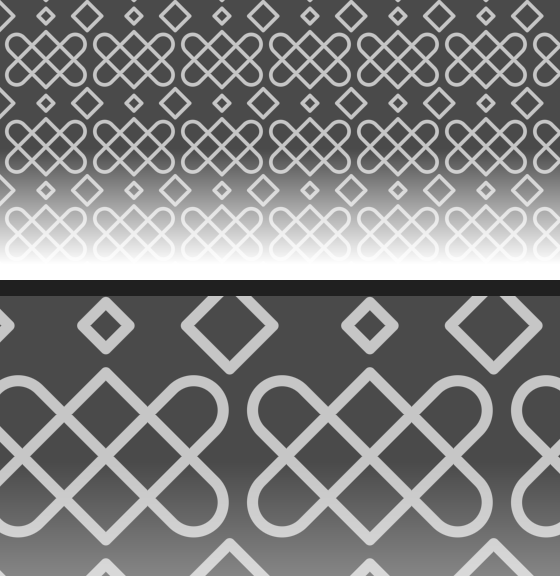
Top: the whole. Bottom: its middle third, enlarged.
This pattern is drawn by a WebGL 2 fragment shader. Its source:

```glsl
#version 300 es
precision highp float;
// Looped knots alternating with rows of large and small outlined diamonds.
// Each motif is a distance to its centre line, wrapped on its own lattice,
// then stroked in light grey on charcoal and faded to white at the bottom.

uniform vec2 u_resolution;
out vec4 fragColor;

// All lengths are fractions of the canvas height.
const vec2 TILE = vec2(0.3143, 0.3112);
const vec2 KNOT_ORIGIN = vec2(0.7927, 0.4758);
const vec2 SMALL_OFFSET = vec2(0.0, 0.1556);
const vec2 LARGE_OFFSET = vec2(0.1474, 0.1556);
const vec2 LOBE_CENTRE = vec2(0.1045, 0.0548);
const float KNOT_RADIUS = 0.0995;
const float LARGE_RADIUS = 0.0516;
const float SMALL_RADIUS = 0.0276;
const float HALF_STROKE = 0.0066;
const float FADE_TOP = 0.469;
const float FADE_BOTTOM = 0.0547;

const vec3 CHARCOAL = vec3(0.29);
const vec3 LIGHT_GREY = vec3(0.775);
const vec3 WHITE = vec3(1.0);

// Position relative to the nearest lattice point.
vec2 wrapTile(vec2 p, vec2 origin, vec2 tile) {
    return (fract((p - origin) / tile + 0.5) - 0.5) * tile;
}

float segmentDistance(vec2 p, vec2 a, vec2 b) {
    vec2 ab = b - a;
    float t = clamp(dot(p - a, ab) / dot(ab, ab), 0.0, 1.0);
    return length(p - a - ab * t);
}

// Distance to a diamond outline, with rounded outer corners.
float diamondDistance(vec2 p, float radius) {
    return segmentDistance(abs(p), vec2(radius, 0.0), vec2(0.0, radius));
}

// Distance to a U-shaped line: a round end with two parallel diagonal legs.
float loopDistance(vec2 p, vec2 centre, float radius) {
    vec2 axis = vec2(0.70710678);
    vec2 q = p - centre;
    q -= axis * min(dot(q, axis), 0.0);
    return abs(length(q) - radius);
}

// Four mirrored loops woven through a central diamond.
float knotDistance(vec2 p, vec2 lobeCentre, float radius) {
    float lobeRadius = radius / (2.0 * sqrt(2.0));
    float loops = loopDistance(abs(p), lobeCentre, lobeRadius);
    return min(loops, diamondDistance(p, radius));
}

// Antialiased coverage of a line.
float stroke(float dist, float halfWidth, float pixel) {
    return 1.0 - smoothstep(-0.75 * pixel, 0.75 * pixel, dist - halfWidth);
}

void main() {
    float pixel = 1.0 / u_resolution.y;
    vec2 p = gl_FragCoord.xy * pixel;

    // Nearest line of the three motifs
    vec2 knotPos = wrapTile(p, KNOT_ORIGIN, TILE);
    vec2 smallPos = wrapTile(p, KNOT_ORIGIN + SMALL_OFFSET, TILE);
    vec2 largePos = wrapTile(p, KNOT_ORIGIN + LARGE_OFFSET, TILE);
    float dist = knotDistance(knotPos, LOBE_CENTRE, KNOT_RADIUS);
    dist = min(dist, diamondDistance(smallPos, SMALL_RADIUS));
    dist = min(dist, diamondDistance(largePos, LARGE_RADIUS));

    // Stroke, then the white fade over everything
    vec3 color = mix(CHARCOAL, LIGHT_GREY, stroke(dist, HALF_STROKE, pixel));
    float fade = clamp((FADE_TOP - p.y) / (FADE_TOP - FADE_BOTTOM), 0.0, 1.0);
    fragColor = vec4(mix(color, WHITE, fade), 1.0);
}
```
